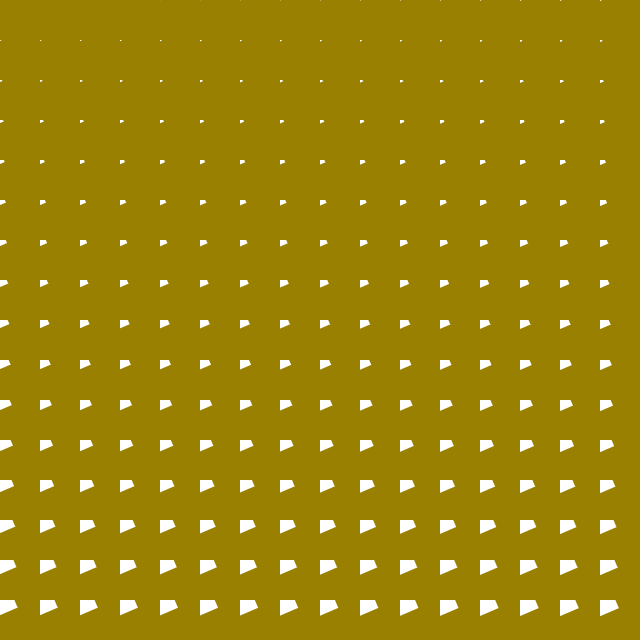
Give the GLSL for this pattern, as a Shadertoy shader.

```glsl
// Grid of tilted white rectangles, clipped to their cells and growing down the canvas, on olive.

const float CELLS = 16.0;
const float TILT = 0.405;
const vec3 OLIVE = vec3(0.6, 0.5, 0.0);
const vec3 WHITE = vec3(1.0);

// Coordinates of p along axes turned by the given angle
vec2 turn(vec2 p, float angle) {
    float c = cos(angle), s = sin(angle);
    return vec2(c * p.x - s * p.y, s * p.x + c * p.y);
}

// Signed distance bound of a centred rectangle with sharp corners
float rectangle(vec2 p, vec2 halfSize) {
    vec2 d = abs(p) - halfSize;
    return max(d.x, d.y);
}

// Half size grows strongly per row and slightly per column
vec2 halfSizeAt(vec2 cell) {
    float size = dot(cell, vec2(0.00157, 0.0220));
    return size * vec2(1.0, 1.055);
}

// Rectangle centred on the cell's top left corner, cut by the cell borders
float clippedRectangle(vec2 local, vec2 halfSize) {
    float shape = rectangle(turn(local, TILT), halfSize);
    return max(shape, -min(local.x, local.y));
}

float coverage(float dist, float pixel) {
    return clamp(0.5 - dist / pixel, 0.0, 1.0);
}

void mainImage(out vec4 fragColor, in vec2 fragCoord) {
    // Cell units, counted rightward and downward from the top left
    float pixel = CELLS / iResolution.y;
    vec2 grid = vec2(fragCoord.x, iResolution.y - fragCoord.y) * pixel;

    float dist = clippedRectangle(fract(grid), halfSizeAt(floor(grid)));
    fragColor = vec4(mix(OLIVE, WHITE, coverage(dist, pixel)), 1.0);
}
```
